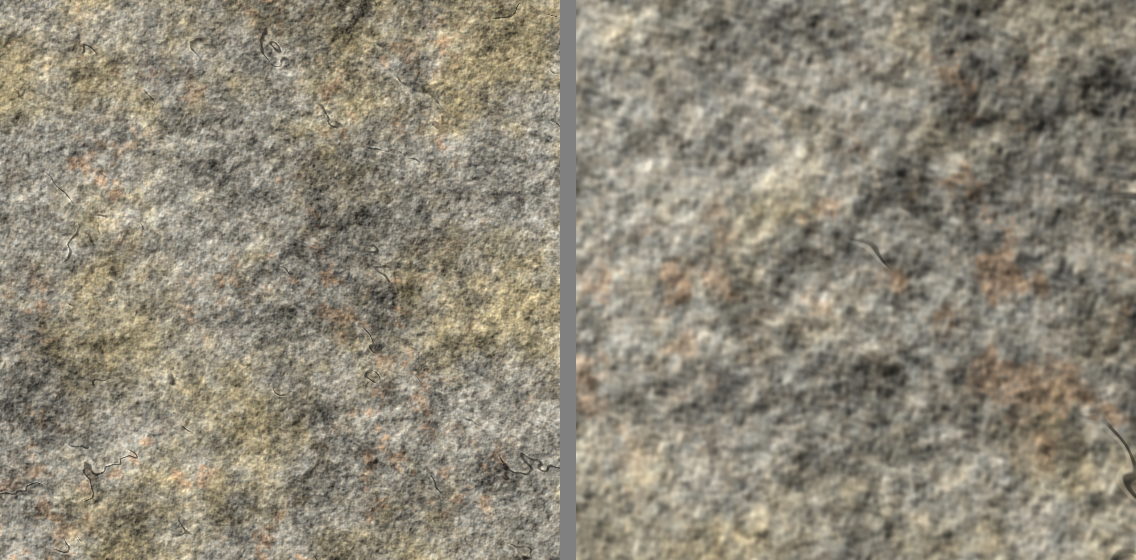
Left: the whole. Right: its middle third, enlarged.
Write a WebGL 1 fragment shader that draws this texture.

```glsl
precision highp float;
// Weathered sandstone: layered value noise gives broad stains, mottling and grain,
// a directional height difference lights the rough relief, and thin noise contours
// add sparse cracks. Slow noise shifts the tint between grey, ochre and rust.

uniform vec2 u_resolution;

const vec3 GREY_TINT = vec3(1.030, 1.0, 0.920);
const vec3 OCHRE_TINT = vec3(1.085, 1.0, 0.785);
const vec3 RUST_TINT = vec3(1.200, 0.96, 0.750);
const float MEAN_TONE = 0.538;

float hash(vec2 cell) {
  vec3 p = fract(cell.xyx * 0.1031);
  p += dot(p, p.yzx + 33.33);
  return fract((p.x + p.y) * p.z);
}

float noise(vec2 p) {
  vec2 cell = floor(p);
  vec2 f = fract(p);
  f = f * f * (3.0 - 2.0 * f);
  float low = mix(hash(cell), hash(cell + vec2(1.0, 0.0)), f.x);
  float high = mix(hash(cell + vec2(0.0, 1.0)), hash(cell + vec2(1.0)), f.x);
  return mix(low, high, f.y);
}

vec2 rotate(vec2 p, float angle) {
  float c = cos(angle);
  float s = sin(angle);
  return vec2(c * p.x - s * p.y, s * p.x + c * p.y);
}

// Four rotated octaves, normalised to 0..1.
float fbm(vec2 p, float gain) {
  float sum = 0.0;
  float total = 0.0;
  float weight = 1.0;
  for (int i = 0; i < 4; i++) {
    sum += weight * noise(p);
    total += weight;
    weight *= gain;
    p = rotate(p, 0.65) * 2.03 + vec2(17.3, 9.1);
  }
  return sum / total;
}

// Signed slope towards the light at the upper left.
float relief(vec2 p, float frequency, float reach) {
  vec2 toLight = reach * vec2(-0.6, 0.8);
  return fbm(p * frequency, 0.62) - fbm((p + toLight) * frequency, 0.62);
}

// Soft line along the zero contour of a field.
float contour(float field, float width) {
  return 1.0 - smoothstep(0.3 * width, width, abs(field));
}

float stoneTone(vec2 p) {
  float broad = fbm(p * 4.0 + 3.7, 0.5) - 0.5;
  vec2 warp = vec2(noise(p * 18.0 + 5.0), noise(p * 18.0 + 41.0)) - 0.5;
  float mottle = fbm((p + 0.03 * warp) * 23.0 + 11.0, 0.68) - 0.5;
  float grain = mix(noise(p * 135.0), noise(rotate(p, 0.5) * 245.0 + 7.0), 0.45) - 0.5;
  return MEAN_TONE + 0.32 * broad + 0.48 * mottle + 0.36 * grain;
}

float paleFlakes(vec2 p) {
  float zone = smoothstep(0.46, 0.64, fbm(p * 5.0 + 61.0, 0.5));
  return zone * smoothstep(0.56, 0.68, fbm(p * 34.0 + 23.0, 0.68));
}

float darkPits(vec2 p) {
  return smoothstep(0.62, 0.74, fbm(p * 29.0 + 83.0, 0.58));
}

// x is the dark fissure, y the lit lip beside it.
vec2 cracks(vec2 p) {
  vec2 along = rotate(p, 0.6) * vec2(7.0, 12.0);
  float field = fbm(along + 31.0, 0.5) - 0.5;
  float mask = smoothstep(0.59, 0.68, fbm(p * 12.0 + 97.0, 0.5));
  return mask * vec2(contour(field, 0.014), contour(field - 0.022, 0.016));
}

vec3 stoneTint(vec2 p) {
  float warmth = 0.65 * fbm(p * 4.5 + 47.0, 0.55) + 0.35 * fbm(p * 26.0 + 19.0, 0.6);
  vec3 tint = mix(GREY_TINT, OCHRE_TINT, smoothstep(0.38, 0.70, warmth));
  float rustZone = smoothstep(0.42, 0.65, fbm(p * 6.0 + 71.0, 0.5));
  float rust = rustZone * smoothstep(0.55, 0.72, fbm(p * 38.0 + 53.0, 0.6));
  tint = mix(tint, RUST_TINT, 0.6 * rust);
  float speckle = noise(p * 170.0 + 29.0) - 0.5;
  return tint + speckle * vec3(0.05, 0.0, -0.05);
}

void main() {
  vec2 p = gl_FragCoord.xy / u_resolution.y;

  // Brightness: stains and grain, relief, flakes, pits and cracks.
  float tone = stoneTone(p);
  tone += 1.05 * relief(p, 42.0, 0.003);
  tone += 0.09 * paleFlakes(p) - 0.10 * darkPits(p);
  vec2 crack = cracks(p);
  tone += 0.10 * crack.y;
  tone *= 1.0 - 0.42 * crack.x;

  vec3 color = stoneTint(p) * clamp(tone, 0.14, 0.93);
  gl_FragColor = vec4(color, 1.0);
}
```
